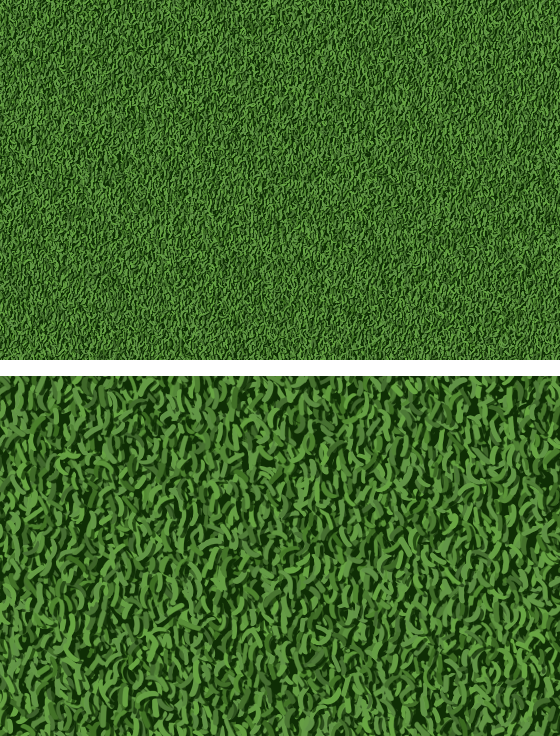
Top: the whole. Bottom: its middle third, enlarged.
Write a WebGL 1 fragment shader that draws this texture.

```glsl
precision highp float;
// Dense short turf: small curved blades with deep shadows over dark ground.
uniform vec2 u_resolution;

float hash(vec2 p) {
  return fract(sin(dot(p, vec2(127.1, 311.7))) * 43758.5453);
}

// Distance from q to the spine of a bent upright blade
float bladeDistance(vec2 q, float halfLength, float bend) {
  q.x -= bend * q.y * q.y;
  q.y -= clamp(q.y, -halfLength, halfLength);
  return length(q);
}

// Dark soil to bright tip, from saturated to greyish green
vec3 grassColor(float tone, float grey) {
  vec3 dark = vec3(0.06, 0.18, 0.02);
  vec3 middle = mix(vec3(0.23, 0.42, 0.12), vec3(0.25, 0.39, 0.18), grey);
  vec3 light = mix(vec3(0.41, 0.65, 0.26), vec3(0.38, 0.57, 0.28), grey);
  vec3 lower = mix(dark, middle, clamp(tone * 2.0, 0.0, 1.0));
  return mix(lower, light, clamp(tone * 2.0 - 1.0, 0.0, 1.0));
}

void main() {
  vec2 p = gl_FragCoord.xy / u_resolution.y * 72.0;
  float soft = 0.04 + 30.0 / u_resolution.y;
  float tone = 0.1;
  float grey = 0.3;

  // Layers of blades, one per cell, drawn from bottom to top
  for (int layer = 0; layer < 4; layer++) {
    vec2 shift = vec2(0.37, 0.61) * float(layer);
    vec2 cell = floor(p + shift);
    for (int j = -1; j <= 1; j++) {
      for (int i = -1; i <= 1; i++) {
        vec2 id = cell + vec2(float(i), float(j));
        vec2 seed = id + 17.3 * float(layer);
        float shade = hash(seed + 5.1);
        vec2 jitter = vec2(hash(seed), hash(seed + 2.7)) - 0.5;
        vec2 q = p + shift - id - 0.5 - 0.9 * jitter;

        // Mostly upright, with a random lean
        float lean = (hash(seed + 8.9) + hash(seed + 3.3) - 1.0) * 1.3;
        float c = cos(lean);
        float s = sin(lean);
        mat2 turn = mat2(c, -s, s, c);
        float halfLength = mix(0.3, 0.65, hash(seed + 6.4));
        float bend = (hash(seed + 9.6) - 0.5) * 1.4;
        float width = mix(0.12, 0.2, hash(seed + 4.2));

        // Shadow falls to the lower right
        float shadow = bladeDistance(turn * (q - vec2(0.25, -0.16)), halfLength, bend);
        tone *= 1.0 - 0.65 * (1.0 - smoothstep(width - soft, width + soft, shadow));

        float d = bladeDistance(turn * q, halfLength, bend);
        float cover = 1.0 - smoothstep(width - soft, width + soft, d);
        tone = mix(tone, mix(0.5, 1.1, shade), cover);
        grey = mix(grey, hash(seed + 7.7), cover);
      }
    }
  }

  // Spread the tones between deep gaps and lit blades
  tone = 0.52 + 1.45 * (tone - 0.52);
  gl_FragColor = vec4(grassColor(tone, grey), 1.0);
}
```
